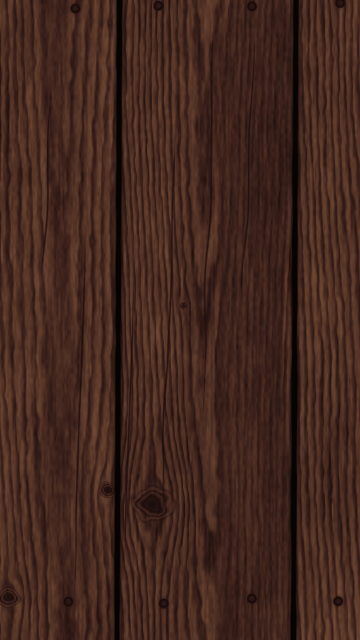
Write a WebGL 2 fragment shader that draws this texture.

```glsl
#version 300 es
precision highp float;
// Three weathered dark wood planks with narrow gaps between them.
// Growth rings are bands of a warped distance to each plank's heart line;
// knots bend that distance, then fibres, cracks, nails and gaps are laid on top.
// Lengths are in canvas widths, with y pointing up.
uniform vec2 u_resolution;
out vec4 outColor;

const vec3 DEEP = vec3(0.09, 0.04, 0.04);
const vec3 BROWN = vec3(0.25, 0.14, 0.11);
const vec3 PALE = vec3(0.43, 0.28, 0.20);
const vec3 GAP_COLOR = vec3(0.025, 0.012, 0.012);

const vec2 GAP_X = vec2(0.325, 0.815);
const float GAP_HALF = 0.0075;
const float GAP_LEAN = 0.004;

// One value per plank, left to right
const vec3 HEART_X = vec3(0.18, 0.58, 1.08);
const vec3 RING_FREQ = vec3(46.0, 62.0, 54.0);
const vec3 DARK_X = vec3(0.18, 0.715, 0.9);
const vec3 DARK_HALF = vec3(0.04, 0.085, -0.1);
const float ARCH_WIDTH = 0.075;
const float ARCH_SLOPE = 0.028;

// Knots: centre and radius
const int KNOTS = 4;
const vec3 KNOT[KNOTS] = vec3[KNOTS](
    vec3(0.424, 0.377, 0.046), vec3(0.300, 0.417, 0.018),
    vec3(0.023, 0.120, 0.024), vec3(0.510, 0.928, 0.010));

const int CRACKS = 7;
const float NAIL_RADIUS = 0.0135;
const vec2 NAIL_ROWS = vec2(0.106, 1.762);

float hash(vec2 p) {
    vec3 q = fract(vec3(p.xyx) * 0.1031);
    q += dot(q, q.yzx + 33.33);
    return fract((q.x + q.y) * q.z);
}

float noise(vec2 p) {
    vec2 i = floor(p), f = fract(p);
    f = f * f * (3.0 - 2.0 * f);
    return mix(mix(hash(i), hash(i + vec2(1, 0)), f.x),
               mix(hash(i + vec2(0, 1)), hash(i + vec2(1, 1)), f.x), f.y);
}

// Soft growth band: slow rise to pale, quick fall to dark
float band(float phase) {
    float f = fract(phase);
    return smoothstep(0.0, 0.55, f) * (1.0 - smoothstep(0.76, 1.0, f));
}

// 1 inside the radius, 0 outside, with an edge of the given softness
float disc(float d, float radius, float soft) {
    return 1.0 - smoothstep(radius - soft, radius + soft, d);
}

float woodTone(vec2 p, int plank) {
    vec2 seed = vec2(float(plank) * 17.0, 5.0);
    float fibre = noise(p * vec2(170.0, 14.0) + seed);
    float pores = noise(p * vec2(210.0, 75.0) + seed);
    float broad = noise(p * vec2(9.0, 2.2) + seed);

    // Bend the grain around the knots
    float x = p.x + 0.035 * (noise(p * vec2(3.0, 1.4) + seed) - 0.5);
    for (int i = 0; i < KNOTS; i++) {
        vec2 d = (p - KNOT[i].xy) / (KNOT[i].z * vec2(2.0, 3.2));
        x -= 0.85 * (p.x - KNOT[i].x) * exp(-dot(d, d));
    }

    // Long arches around the heart line, ragged along the fibres
    float ring = length(vec2(x - HEART_X[plank], ARCH_WIDTH)) - ARCH_SLOPE * p.y;
    float ragged = 0.3 * (noise(p * vec2(80.0, 28.0)) - 0.5)
                 + 0.9 * (noise(p * vec2(13.0, 2.5) + seed) - 0.5);
    float grain = band(ring * RING_FREQ[plank] + ragged);
    float tone = 0.34 + 0.42 * grain;

    // Smooth dark heartwood with uneven borders
    float border = DARK_HALF[plank] - abs(x - DARK_X[plank])
                 + 0.10 * (noise(p * vec2(16.0, 2.6) + seed + 9.0) - 0.5);
    tone = mix(tone, 0.37 + 0.15 * grain, smoothstep(-0.015, 0.015, border));
    tone += 0.26 * (fibre - 0.5) + 0.16 * (pores - 0.5) + 0.2 * (broad - 0.5);

    // Knot rings and dark cores
    for (int i = 0; i < KNOTS; i++) {
        float r = KNOT[i].z;
        vec2 d = p - KNOT[i].xy;
        float dist = length(d * vec2(0.9, 1.05)) + r * 0.45 * (noise(p * 45.0) - 0.5);
        float rings = 0.16 + 0.36 * band(dist / r * 2.6) + 0.2 * (pores - 0.5);
        tone = mix(tone, rings, disc(dist, r * 1.15, r * 0.35));
        tone *= 1.0 - 0.8 * disc(dist, r * 0.5, r * 0.35);
    }
    return tone;
}

// Thin wandering splits along the grain
float crackCover(vec2 p, float px) {
    float cover = 0.0;
    for (int i = 0; i < CRACKS; i++) {
        float n = float(i);
        float middle = 0.3 + 1.3 * hash(vec2(n, 3.0));
        float reach = 0.25 + 0.45 * hash(vec2(n, 8.0));
        float x = 0.115 + 0.115 * n + 0.03 * (hash(vec2(n, 1.0)) - 0.5)
                + 0.035 * (p.y - middle) + 0.016 * (noise(vec2(p.y * 5.0, n * 7.0)) - 0.5);
        float width = 0.0022 * (1.0 - smoothstep(0.3, 1.0, abs(p.y - middle) / reach));
        cover = max(cover, disc(abs(p.x - x), width, px) * smoothstep(0.0, 0.001, width));
    }
    return cover;
}

void main() {
    vec2 p = gl_FragCoord.xy / u_resolution.x;
    float px = 1.0 / u_resolution.x;

    // Which plank, and how far to the nearest gap
    vec2 toGap = p.x - GAP_X - GAP_LEAN * p.y;
    int plank = int(step(0.0, toGap.x) + step(0.0, toGap.y));
    float gap = min(abs(toGap.x), abs(toGap.y)) + 0.003 * (noise(vec2(p.x * 20.0, p.y * 18.0)) - 0.5);

    float tone = woodTone(p, plank);
    tone *= 1.0 - 0.8 * crackCover(p, px);
    tone *= mix(0.55, 1.0, smoothstep(GAP_HALF, GAP_HALF + 0.012, gap));

    // Two rows of nails with stained wood around them
    for (int i = 0; i < 8; i++) {
        float column = float(i / 2);
        float row = float(i % 2);
        vec2 nail = vec2(0.2 + 0.247 * column, NAIL_ROWS[i % 2]);
        nail += 0.02 * (vec2(hash(vec2(column, row)), hash(vec2(row, column + 4.0))) - 0.5);
        float d = length(p - nail);
        tone *= 1.0 - 0.35 * disc(d, NAIL_RADIUS, NAIL_RADIUS);
        tone = mix(tone, 0.02 + 0.2 * disc(d, NAIL_RADIUS * 0.55, px), disc(d, NAIL_RADIUS, px));
    }

    tone = clamp(tone, 0.0, 1.0);
    vec3 color = mix(DEEP, BROWN, min(tone / 0.48, 1.0));
    color = mix(color, PALE, max(tone - 0.48, 0.0) / 0.52);
    color = mix(color, GAP_COLOR, disc(gap, GAP_HALF, px));
    outColor = vec4(color, 1.0);
}
```
